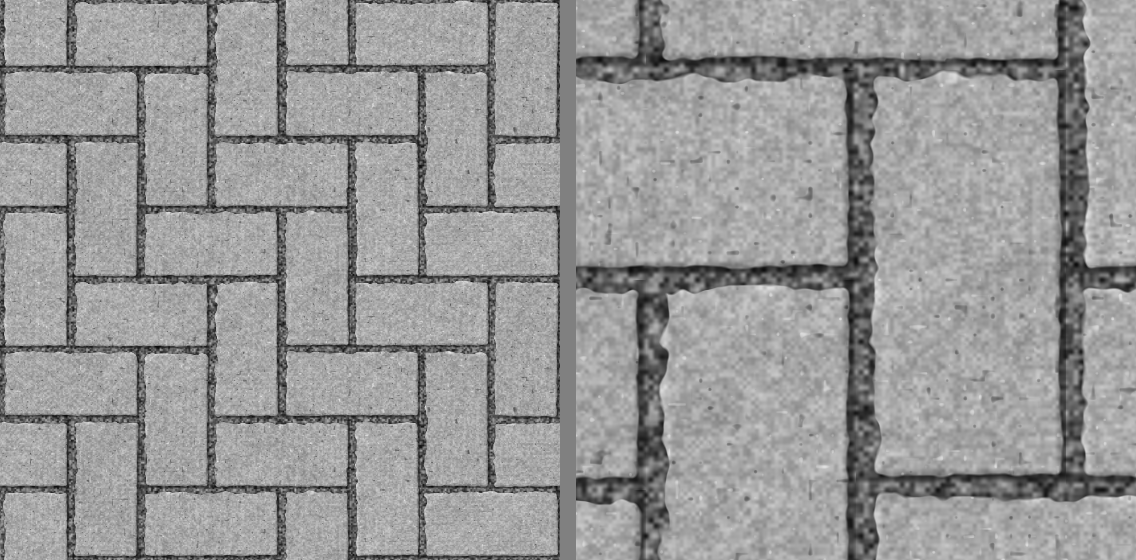
Left: the whole. Right: its middle third, enlarged.
Give the GLSL for this texture, as a WebGL 2 fragment shader.

```glsl
#version 300 es
precision highp float;
// Grey concrete pavers in a herringbone bond, eight cells across and down.
// Each cell finds its 2:1 paver from its diagonal index; wrapping value noise
// roughens the rims, grains the faces and fills the joints with dark grit.
uniform vec2 u_resolution;
out vec4 fragColor;

const float CELLS = 8.0;
const vec2 PERIOD = vec2(8.0, 4.0);       // wear repeats after this many cells
const vec2 INSET_LIT = vec2(0.080, 0.040);   // joint share at left and top
const vec2 INSET_SHADE = vec2(0.034, 0.062); // joint share at right and bottom
const float FACE_TONE = 0.657;
const float GRIT_TONE = 0.385;

float hash(vec2 p) {
  return fract(sin(dot(p, vec2(127.1, 311.7))) * 43758.5453);
}

// Value noise, 'scale' lattice points per cell, wrapping with PERIOD.
float noise(vec2 p, float scale, float seed) {
  vec2 q = p * scale, i = floor(q), f = fract(q);
  vec2 wrap = PERIOD * scale;
  f = f * f * (3.0 - 2.0 * f);
  vec2 a = mod(i, wrap) + seed, b = mod(i + 1.0, wrap) + seed;
  return mix(mix(hash(a), hash(vec2(b.x, a.y)), f.x),
             mix(hash(vec2(a.x, b.y)), hash(b), f.x), f.y);
}

float roundedBox(vec2 p, vec2 halfSize, float radius) {
  vec2 q = abs(p) - halfSize + radius;
  return length(max(q, 0.0)) + min(max(q.x, q.y), 0.0) - radius;
}

// Falls from 1 at an edge to 0 at 'width' away from it.
float rim(float dist, float width) {
  return 1.0 - smoothstep(0.0, width, dist);
}

// Finds the paver owning a cell: xy is its first cell, zw its size in cells.
vec4 paverAt(vec2 cell) {
  float k = mod(cell.x + cell.y, 4.0);
  bool lying = k > 0.5 && k < 2.5;
  vec2 size = lying ? vec2(2.0, 1.0) : vec2(1.0, 2.0);
  vec2 back = k < 0.5 ? vec2(0.0, 1.0) : vec2(k > 1.5 && lying ? 1.0 : 0.0, 0.0);
  return vec4(cell - back, size);
}

float faceTone(vec2 p, float paverSeed) {
  float tone = FACE_TONE + 0.020 * (paverSeed - 0.5);
  tone += 0.035 * (noise(p, 3.0, 5.0) - 0.5);
  tone += 0.040 * (noise(p, 11.0, 9.0) - 0.5);
  tone += 0.120 * (noise(p, 29.0, 17.0) - 0.5);
  tone += 0.150 * (noise(p, 53.0, 23.0) - 0.5);
  tone -= 0.220 * smoothstep(0.86, 1.0, noise(p, 23.0, 31.0)); // pits
  tone += 0.140 * smoothstep(0.86, 1.0, noise(p, 27.0, 37.0)); // pale specks
  return tone;
}

float gritTone(vec2 p) {
  float tone = GRIT_TONE + 0.30 * (noise(p, 23.0, 41.0) - 0.5);
  return tone + 0.42 * (noise(p, 41.0, 47.0) - 0.5);
}

void main() {
  vec2 p = gl_FragCoord.xy / u_resolution * CELLS;
  p.y = CELLS - p.y; // rows count downwards
  float pixel = CELLS / min(u_resolution.x, u_resolution.y);

  // Paver frame, with a slight shift and tilt of its own
  vec4 paver = paverAt(floor(p));
  vec2 id = mod(paver.xy, PERIOD);
  float seed = hash(id + 3.0);
  vec2 halfSize = 0.5 * (paver.zw - INSET_LIT - INSET_SHADE);
  vec2 centre = paver.xy + 0.5 * (paver.zw + INSET_LIT - INSET_SHADE);
  vec2 shift = 0.020 * (vec2(hash(id + 11.0), hash(id + 19.0)) - 0.5);
  vec2 local = p - centre - shift;
  local += 0.020 * (seed - 0.5) * vec2(-local.y, local.x);

  // Distances to the lit (left, top) and shaded (right, bottom) sides
  vec2 toLit = local + halfSize, toShade = halfSize - local;
  float lit = min(toLit.x, toLit.y);
  float shade = min(toShade.x, toShade.y);

  // Ragged outline, chipped most on the lit sides
  float chips = noise(p, 7.0, 53.0);
  float ragged = 0.035 * (noise(p, 5.0, 59.0) - 0.5) + 0.035 * (noise(p, 17.0, 61.0) - 0.5);
  float dist = roundedBox(local, halfSize, 0.030);
  dist += ragged * mix(0.45, 1.0, rim(lit, 0.1));
  dist += 0.035 * smoothstep(0.6, 0.95, chips) * rim(lit, 0.08);

  // Face with worn bright rims and a dark lower bevel
  float face = faceTone(p, seed);
  face += 0.14 * rim(lit, 0.05) * smoothstep(0.45, 0.75, noise(p, 7.0, 67.0));
  face -= 0.14 * rim(shade, 0.035);

  // Grit, darkened in the shadow cast by the paver beside it
  float shadow = smoothstep(-0.045, -0.015, shade) * rim(shade, 0.03);
  float grit = gritTone(p) * mix(1.0, 0.60, shadow);
  grit *= mix(0.85, 1.0, smoothstep(0.0, 0.03, dist));

  float edge = max(0.6 * pixel, 0.008);
  float tone = mix(face, grit, smoothstep(-edge, edge, dist));
  fragColor = vec4(vec3(clamp(tone, 0.05, 0.95)), 1.0);
}
```
